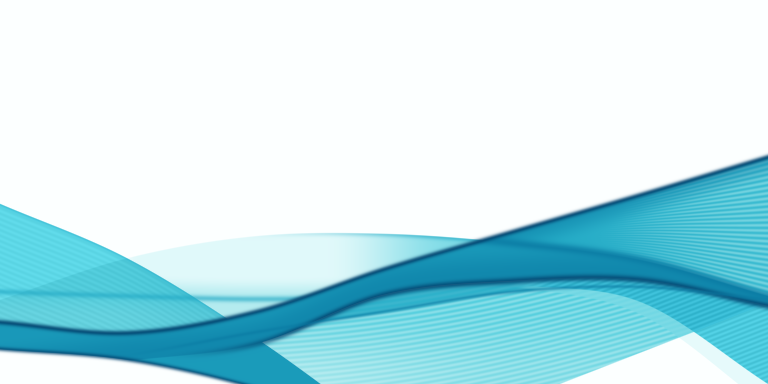
Reproduce this background procedurally as a Shadertoy shader.

```glsl
// Translucent cyan ribbons with fine threads sweeping across a white ground.

const vec3 WHITE = vec3(0.99, 1.0, 1.0);
const vec3 PALE  = vec3(0.88, 0.975, 0.98);
const vec3 ICE   = vec3(0.63, 0.90, 0.92);
const vec3 CYAN  = vec3(0.33, 0.81, 0.87);
const vec3 TEAL  = vec3(0.13, 0.66, 0.77);
const vec3 BLUE  = vec3(0.04, 0.48, 0.64);
const vec3 NAVY  = vec3(0.01, 0.27, 0.44);

// Catmull-Rom height through seven evenly spaced knots, x in 0..1.
float curve(float k[7], float x) {
    float t = clamp(x, 0.0, 1.0) * 6.0;
    int i = int(min(t, 5.0));
    float f = t - float(i);
    float b = k[i], c = k[i + 1];
    float a = i > 0 ? k[i - 1] : 2.0 * b - c;
    float d = i < 5 ? k[i + 2] : 2.0 * c - b;
    return b + 0.5 * f * (c - a + f * (2.0 * a - 5.0 * b + 4.0 * c - d
             + f * (3.0 * (b - c) + d - a)));
}

// Coverage above a curve, given the signed height over it.
float above(float h, float aa) { return smoothstep(-aa, aa, h); }

// Soft line centred on a curve.
float glow(float h, float width) { return exp(-h * h / (width * width)); }

// Fine parallel threads that fade out where they get too dense.
float threads(float phase) {
    float density = fwidth(phase);
    return (0.5 + 0.5 * sin(6.28318 * phase)) * (1.0 - smoothstep(0.25, 0.6, density));
}

void mainImage(out vec4 fragColor, in vec2 fragCoord) {
    vec2 p = fragCoord / iResolution.xy;
    float x = p.x, y = p.y, aa = 0.9 / iResolution.y;

    // Ribbon edges
    float crest  = curve(float[7](0.161, 0.133, 0.188, 0.299, 0.396, 0.492, 0.591), x);
    float slope  = curve(float[7](0.469, 0.326, 0.120, -0.120, -0.35, -0.6, -0.85), x);
    float base   = curve(float[7](0.091, 0.063, -0.010, -0.12, -0.25, -0.4, -0.5), x);
    float hump   = curve(float[7](0.219, 0.328, 0.385, 0.391, 0.367, 0.323, 0.229), x);
    float fold   = curve(float[7](0.020, 0.060, 0.104, 0.232, 0.268, 0.271, 0.203), x);
    float under  = curve(float[7](0.030, 0.075, 0.135, 0.188, 0.240, 0.253, 0.220), x);
    float strand = curve(float[7](0.240, 0.229, 0.221, 0.229, 0.26, 0.30, 0.34), x);
    float tail   = curve(float[7](0.30, 0.30, 0.30, 0.285, 0.258, 0.214, 0.0), x);
    float hem    = curve(float[7](0.30, 0.30, 0.30, 0.28, 0.253, 0.182, -0.06), x);
    float floorY = 0.389 * (2.0 * x - 1.458);

    // Shared masks
    float overCrest = above(y - crest, aa);
    float overFold  = above(y - fold, aa);
    float overBase  = above(y - base, aa);
    float overHump  = above(y - hump, aa);
    float inSlope   = above(slope - y, aa);
    float rightHalf = smoothstep(0.35, 0.7, x);
    vec3 col = WHITE;

    // Pale hump and the denser veil beneath its strand
    float humpMask = (1.0 - overHump) * overCrest * smoothstep(0.15, 0.18, x);
    vec3 humpColor = mix(PALE, ICE, 0.7 * smoothstep(0.06, 0.0, y - strand));
    humpColor = mix(humpColor, CYAN, 0.7 * smoothstep(0.42, 0.6, x));
    col = mix(col, humpColor, humpMask);
    col = mix(col, TEAL, humpMask * 0.6 * glow(y - hump, 0.008) * smoothstep(0.3, 0.6, x));

    // Left wing
    float wing = inSlope * overCrest;
    vec3 wingColor = mix(CYAN, ICE, 0.25 * smoothstep(0.03, -0.06, y - strand));
    wingColor = mix(wingColor, TEAL, 0.3 * smoothstep(0.12, 0.36, x));
    wingColor += 0.05 * overHump - 0.03 * threads((y - slope) * 70.0);
    col = mix(col, wingColor, wing);
    col = mix(col, TEAL, wing * 0.5 * glow(y - slope, 0.006));
    float strandMask = overCrest * (1.0 - smoothstep(0.42, 0.5, x));
    col = mix(col, TEAL, strandMask * 0.6 * glow(y - strand, 0.008));

    // Threaded veil below the fold
    float veil = (1.0 - overFold) * (1.0 - inSlope) * above(y - floorY, aa);
    vec3 veilColor = mix(CYAN, ICE, smoothstep(0.22, 0.0, y) * (1.0 - 0.5 * rightHalf));
    float veilThreads = threads((y - 0.3 * x + 0.12 * sin(3.0 * x)) * 75.0);
    veilColor = mix(veilColor, PALE, 0.35 * veilThreads);
    veilColor = mix(veilColor, TEAL, 0.75 * above(y - under, aa));
    col = mix(col, veilColor, veil);

    // Hem and tail curling down on the right
    float rightSide = smoothstep(0.66, 0.72, x) * (1.0 - overFold);
    float hemMask = above(y - hem, aa) * rightSide;
    col = mix(col, mix(PALE, CYAN, 0.75 * above(y - floorY, aa)), hemMask * 0.8);
    vec3 tailColor = mix(CYAN, TEAL, 0.35 + 0.4 * above(y - floorY, aa));
    tailColor += 0.07 * threads((y - floorY) * 80.0);
    col = mix(col, tailColor, above(y - tail, aa) * rightSide);

    // Lower left leaf
    float leaf = inSlope * overBase * (1.0 - overCrest);
    col = mix(col, mix(TEAL, BLUE, 0.3), leaf);

    // Main ribbon, split by the hump edge into a dense and a threaded part
    float ribbon = overFold * overBase * (1.0 - overCrest);
    float span = max(crest - hump, 0.002);
    float weave = threads((y - hump) / span * 26.0);
    vec3 dense = mix(BLUE, TEAL, 0.3 + 0.35 * smoothstep(0.02, 0.1, y - fold));
    vec3 open = mix(TEAL, CYAN, 0.5 * smoothstep(0.65, 1.0, x));
    open = mix(open, ICE, 0.55 * weave * smoothstep(0.62, 1.0, x));
    open = mix(open, BLUE, 0.5 * smoothstep(0.07, 0.0, crest - y));
    col = mix(col, mix(dense, open, overHump * smoothstep(0.6, 0.66, x)), ribbon);

    // Dark rims
    float rimFade = smoothstep(0.2, 0.42, x);
    col = mix(col, BLUE, 0.8 * ribbon * rightHalf * glow(y - hump, 0.012));
    col = mix(col, NAVY, 0.85 * glow(y - crest, 0.007));
    col = mix(col, NAVY, 0.8 * rimFade * glow(y - fold, 0.009));
    col = mix(col, BLUE, 0.6 * smoothstep(0.13, 0.3, x) * glow(y - under, 0.005));
    col = mix(col, NAVY, 0.7 * glow(y - base, 0.006));

    fragColor = vec4(clamp(col, 0.0, 1.0), 1.0);
}
```
